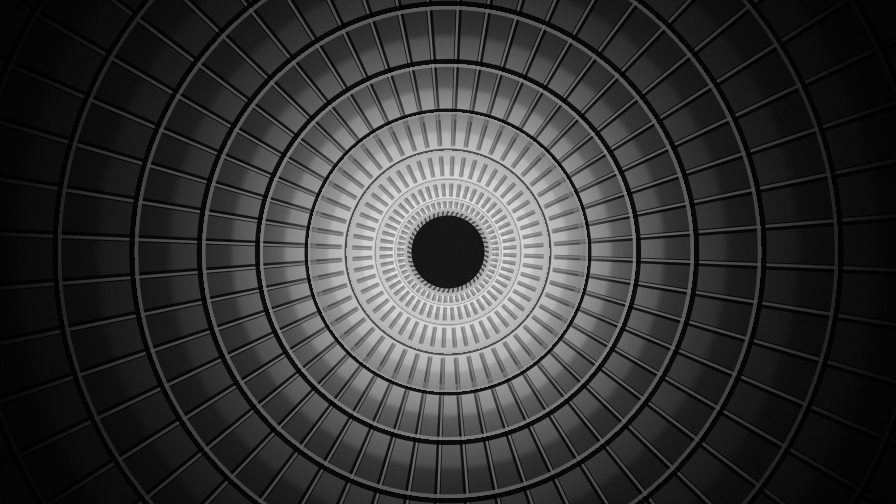
Give the GLSL for this background, as a WebGL 2 fragment shader.

```glsl
#version 300 es
precision highp float;
// Looking up into a coffered dome: stepped rings, radial ribs and a dark oculus.
uniform vec2 u_resolution;
out vec4 fragColor;

const float TAU = 6.2831853;
const float RIBS = 52.0;

float hash(vec2 p) {
  return fract(sin(dot(p, vec2(127.1, 311.7))) * 43758.5453);
}

// Radius of the n-th ring; spacing grows outward.
float ringRadius(float n) {
  float k = max(n - 0.46, 0.0);
  return 0.0826 + 0.00949 * k * k;
}

// Soft-edged band covering lo..hi.
float band(float x, float lo, float hi, float aa) {
  return smoothstep(lo - aa, lo + aa, x) * (1.0 - smoothstep(hi - aa, hi + aa, x));
}

void main() {
  float px = 1.0 / u_resolution.y;
  float aa = 0.7 * px;
  vec2 p = (gl_FragCoord.xy - 0.5 * u_resolution) * px;
  float r = length(p);
  float turn = (atan(-p.y, -p.x) + 0.04) / TAU;

  // Ring cell and position across it
  float n = floor(sqrt(max(r - 0.0826, 0.0) / 0.00949) + 0.46);
  float inner = ringRadius(n);
  float outer = ringRadius(n + 1.0);
  float across = (r - inner) / (outer - inner);

  // Light falling off from the oculus
  float light = 0.85 / (1.0 + pow(r / 0.347, 3.2));
  float far = smoothstep(0.18, 0.42, r);
  float fade = 1.0 - smoothstep(0.55, 1.05, r);

  // Recessed panels, brighter on the inner step
  float rib = turn * RIBS;
  float panel = hash(vec2(mod(floor(rib), RIBS), n));
  float depth = smoothstep(0.4, 0.56, across);
  float tone = light * mix(1.04, mix(0.96, 0.72, far), depth);
  tone *= 1.0 + 0.12 * far * (panel - 0.5);

  // Ribs: a lit bar beside its shadow
  float side = (fract(rib + 0.5) - 0.5) * TAU / RIBS * r;
  float halfWidth = 0.0012 + 0.0025 * r;
  float span = mix(band(across, 0.12, 0.8, 0.04), 1.0, smoothstep(0.24, 0.3, r));
  float shadow = band(side, -3.4 * halfWidth, 1.8 * halfWidth, aa);
  float bar = band(side, -halfWidth, halfWidth, aa);
  float metal = light * 0.85 + 0.19 * far * fade;
  tone *= 1.0 - mix(0.38, 0.8, far) * shadow * span;
  tone = mix(tone, metal, bar * span * mix(0.55, 0.9, far));

  // Rings: a lit lip casting a dark gap on the outer side
  float lip = 0.0015 + 0.0085 * smoothstep(0.08, 0.45, r);
  float gap = band(r - inner, -0.001, lip, aa);
  float edge = band(outer - r, 0.0, 0.75 * lip, aa);
  tone *= 1.0 - mix(0.25, 0.88, smoothstep(0.12, 0.27, r)) * gap;
  tone = mix(tone, metal * 1.04, edge * 0.85);

  // Toothed rim around the opening
  float tooth = smoothstep(0.25, 0.55, abs(fract(rib + r * 40.0) - 0.5) * 2.0);
  float rim = mix(0.3, 0.62, tooth);
  rim = mix(rim, 0.7, band(r, 0.081, 0.086, aa));
  tone = mix(rim, tone, smoothstep(0.085 - aa, 0.085 + aa, r));
  tone = mix(0.085, tone, smoothstep(0.0725 - aa, 0.0725 + aa, r));

  // Corner falloff and fine grain
  tone *= 1.0 - 0.5 * smoothstep(0.65, 1.05, r);
  tone += 0.008 * (hash(floor(p * 400.0)) - 0.5);
  fragColor = vec4(vec3(clamp(tone, 0.0, 1.0)), 1.0);
}
```
